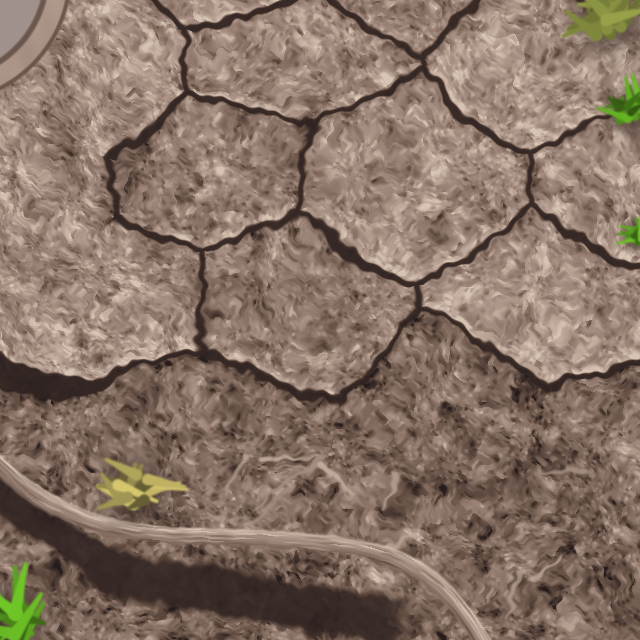
This texture is drawn by a WebGL 1 fragment shader. Its source:

```glsl
precision highp float;
// Sunlit cracked earth slabs above bare soil, with a fallen branch and green tufts.
uniform vec2 u_resolution;

const vec3 SHADOW = vec3(0.15, 0.11, 0.11);
const vec3 SOIL = vec3(0.36, 0.28, 0.24);
const vec3 CLAY = vec3(0.52, 0.43, 0.38);
const vec3 DUST = vec3(0.65, 0.56, 0.51);
const vec3 PALE = vec3(0.79, 0.71, 0.65);
const vec3 LEAF = vec3(0.48, 0.51, 0.23);
const vec3 FRESH = vec3(0.34, 0.60, 0.12);
const vec3 STRAW = vec3(0.70, 0.65, 0.36);
const vec2 SLAB_GRID = vec2(2.95, 5.3);
const float CRACK_WIDTH = 0.005;
const float CRACK_SHADE = 0.009;
const float WOBBLE = 0.009;
const float GRAIN = 0.48;
const float SOFT = 0.003;
const mat2 TURN = mat2(0.8, 0.6, -0.6, 0.8);

float hash(vec2 p) { return fract(sin(dot(p, vec2(127.1, 311.7))) * 43758.5); }
vec2 hash2(vec2 p) { return vec2(hash(p), hash(p + 57.3)); }

// Layered sines, each bent by the ones before it
vec2 wobble(vec2 p) {
  vec2 sum = vec2(0.0);
  float amp = 1.0;
  p *= 9.0;
  for (int i = 0; i < 5; i++) {
    p = TURN * p * 1.9;
    sum += amp * sin(p.yx + 1.4 * sum.yx + float(i));
    amp *= 0.65;
  }
  return sum;
}

// Cellular grains: soft spots, each lighter or darker at random
float grains(vec2 p) {
  vec2 cell = floor(p);
  float nearest = 9.0, shade = 0.0;
  for (int j = -1; j <= 1; j++) for (int i = -1; i <= 1; i++) {
    vec2 c = cell + vec2(i, j);
    float d = length(c + hash2(c) - p);
    if (d < nearest) { nearest = d; shade = hash(c + 9.1); }
  }
  return (shade - 0.5) * (1.0 - smoothstep(0.1, 0.75, nearest));
}

vec2 slabCentre(vec2 cell) {
  vec2 stagger = vec2(0.5 * mod(cell.y, 2.0), 0.2);
  return (cell + stagger + 0.5 + 0.42 * (hash2(cell + 3.0) - 0.5)) / SLAB_GRID;
}

// 0 = separate slab, 1 = rough ledge, 2 = loose soil
float groundKind(vec2 centre) {
  if (centre.y < 0.42) return 2.0;
  return centre.x < 0.26 ? 1.0 : 0.0;
}

// Staggered Voronoi slabs: edge distance, edge direction up, slab hash, kind
vec4 slabs(vec2 p) {
  vec2 base = floor(p * SLAB_GRID), own = vec2(0.0), ownCell = base;
  vec2 stretch = vec2(1.0, 1.3);
  float nearest = 9.0, edge = 1.0, up = 0.0;
  for (int j = -2; j <= 2; j++) for (int i = -2; i <= 2; i++) {
    vec2 c = base + vec2(i, j), s = slabCentre(c);
    float d = length((s - p) * stretch);
    if (d < nearest) { nearest = d; own = s; ownCell = c; }
  }
  float kind = groundKind(own);
  for (int j = -2; j <= 2; j++) for (int i = -2; i <= 2; i++) {
    vec2 s = slabCentre(base + vec2(i, j)), across = (s - own) * stretch;
    float other = groundKind(s);
    if (length(across) < 0.001 || (kind > 0.5 && other == kind)) continue;
    vec2 dir = normalize(across);
    float d = dot((0.5 * (s + own) - p) * stretch, dir);
    if (d < edge) { edge = d; up = dir.y; }
  }
  return vec4(edge, up, hash(ownCell), kind);
}

vec3 earth(float tone) {
  float t = clamp(tone, 0.0, 1.1) * 4.0;
  vec3 c = mix(SHADOW, SOIL, clamp(t, 0.0, 1.0));
  c = mix(c, CLAY, clamp(t - 1.0, 0.0, 1.0));
  c = mix(c, DUST, clamp(t - 2.0, 0.0, 1.0));
  return mix(c, PALE, clamp(t - 3.0, 0.0, 1.4));
}

// Coverage of a tapering stroke from a to b
float stroke(vec2 p, vec2 a, vec2 b, float width) {
  float h = clamp(dot(p - a, b - a) / dot(b - a, b - a), 0.0, 1.0);
  float d = length(p - mix(a, b, h)) - width * (1.0 - 0.7 * h);
  return 1.0 - smoothstep(-SOFT, SOFT, d);
}

vec3 addTuft(vec3 col, vec2 p, vec2 root, float size, vec3 tint) {
  if (length(p - root) > size * 1.6) return col;
  col = mix(col, SOIL * 0.7, 0.7 * smoothstep(size, 0.2 * size, length(p - root)));
  for (int i = 0; i < 18; i++) {
    vec2 h = hash2(root * 31.0 + float(i) * 1.7);
    float angle = 1.57 + (h.x - 0.5) * 4.2;
    vec2 start = root + (hash2(h * 91.0) - 0.5) * size * 0.7;
    vec2 tip = start + vec2(cos(angle), sin(angle)) * size * (0.35 + 0.6 * h.y);
    col = mix(col, tint * (0.55 + 0.75 * h.y), stroke(p, start, tip, size * 0.12));
  }
  return col;
}

void main() {
  vec2 p = gl_FragCoord.xy / u_resolution;
  vec2 bend = wobble(p);
  vec2 q = p + bend * WOBBLE;
  vec4 slab = slabs(q);
  float ledge = 1.0 - step(0.5, abs(slab.w - 1.0));
  float soil = step(1.5, slab.w);

  // Ground tone: kind of ground, slab tint and grains at four sizes
  float tone = mix(0.66 + 0.16 * (slab.z - 0.5), 0.70, ledge);
  tone = mix(tone, 0.46, soil) + 0.035 * bend.x;
  vec2 g = TURN * q * vec2(1.0, 1.15);
  g.y *= 1.0 + 0.4 * ledge;
  tone += GRAIN * (0.7 * grains(g * 13.0) + grains(g * 29.0 + 5.0)
        + 1.1 * grains(g * 61.0) + 0.9 * grains(g * 118.0 + 3.0));

  // Cracks: lit rim on lower slab edges, deep shade cast below them
  float below = max(slab.y, 0.0), rim = max(-slab.y, 0.0);
  float width = CRACK_WIDTH + CRACK_SHADE * below * (0.7 + 0.35 * bend.y);
  width += 0.05 * below * soil * smoothstep(0.22, 0.08, p.x);
  tone += 0.2 * rim * smoothstep(0.028, 0.008, slab.x);
  tone -= 0.14 * smoothstep(width + 0.025, width, slab.x) * (1.0 - rim);
  tone = mix(tone, 0.04, 0.94 * smoothstep(width + SOFT, width - SOFT, slab.x));

  // Branch shadow on the soil
  float shadeY = 0.02 + 0.2 * exp(-4.0 * p.x);
  float shade = smoothstep(0.042, 0.026, abs(q.y - shadeY));
  tone = mix(tone, 0.05, 0.92 * shade * smoothstep(0.68, 0.6, q.x));
  vec3 col = earth(tone);

  // Scattered dry twigs
  for (int i = 0; i < 12; i++) {
    vec2 h = hash2(vec2(float(i), 4.0)), k = hash2(h * 77.0);
    vec2 a = vec2(0.28 + 0.65 * h.x, 0.02 + 0.3 * h.y);
    vec2 b = a + vec2(k.x - 0.5, 0.7 * k.y - 0.45) * 0.17;
    col = mix(col, earth(0.75 + 0.25 * k.x), 0.8 * stroke(q, a, b, 0.005));
  }

  // Fallen branch, lit from above
  float drop = 0.155 * pow(p.x / 0.75, 9.0);
  float slope = -1.035 * exp(-9.0 * p.x) - 9.0 * drop / max(p.x, 0.01);
  float branchY = 0.155 + 0.115 * exp(-9.0 * p.x) - drop;
  float across = (p.y + 0.002 * bend.y - branchY) / sqrt(1.0 + slope * slope);
  float bark = 0.72 + 22.0 * across + 0.5 * grains(vec2(p.x * 22.0, across * 260.0));
  col = mix(col, earth(bark), smoothstep(0.013 + SOFT, 0.013 - SOFT, abs(across)));

  // Ringed plate in the upper corner
  float r = length(p - vec2(-0.09, 1.04));
  float groove = smoothstep(0.007, 0.002, abs(r - 0.163)) + smoothstep(0.006, 0.002, abs(r - 0.2));
  vec3 plate = mix(vec3(0.63, 0.57, 0.55), earth(0.82 + 0.04 * bend.y), smoothstep(0.155, 0.17, r));
  col = mix(col, mix(plate, SOIL, 0.8 * groove), smoothstep(0.205, 0.2, r));

  // Green tufts
  col = addTuft(col, p, vec2(0.21, 0.235), 0.075, STRAW);
  col = addTuft(col, p, vec2(0.95, 0.97), 0.08, LEAF);
  col = addTuft(col, p, vec2(0.985, 0.825), 0.055, FRESH);
  col = addTuft(col, p, vec2(1.0, 0.63), 0.035, FRESH);
  col = addTuft(col, p, vec2(0.01, 0.03), 0.085, FRESH);
  gl_FragColor = vec4(col, 1.0);
}
```
